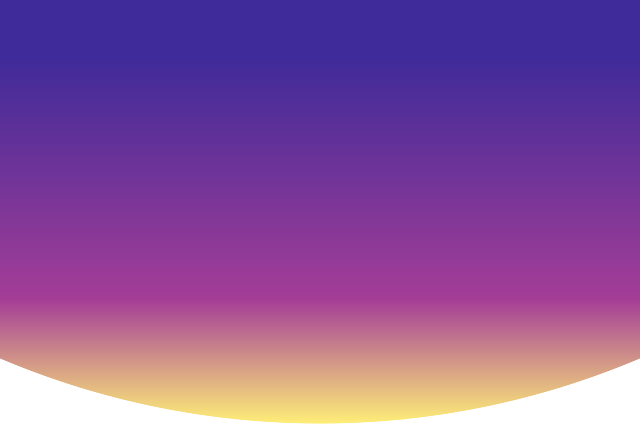
Write a WebGL 2 fragment shader that draws this background.

```glsl
#version 300 es
precision highp float;
// A dusk sky: indigo fades through magenta to yellow at the foot.
// The sky is cut off below by a wide, shallow circular arc over white.
// Lengths are in canvas heights, with x measured from the centre line.
uniform vec2 u_resolution;
out vec4 fragColor;

const vec3 INDIGO = vec3(0.247, 0.169, 0.600);
const vec3 MAGENTA = vec3(0.643, 0.240, 0.590);
const vec3 YELLOW = vec3(1.000, 0.935, 0.470);
const vec3 WHITE = vec3(1.0);

// Position of v between two stops, clamped to 0..1.
float ramp(float from, float to, float v) {
    return clamp((v - from) / (to - from), 0.0, 1.0);
}

// Three-colour vertical gradient with a flat indigo top.
vec3 skyColor(float height, float glowTop, float indigoStart) {
    vec3 glow = mix(YELLOW, MAGENTA, ramp(0.0, glowTop, height));
    return mix(glow, INDIGO, ramp(glowTop, indigoStart, height));
}

float circleDistance(vec2 p, vec2 center, float radius) {
    return length(p - center) - radius;
}

// Coverage of the inside of a shape, softened over one pixel.
float coverage(float dist, float pixel) {
    return 1.0 - smoothstep(-0.5 * pixel, 0.5 * pixel, dist);
}

void main() {
    float pixel = 1.0 / u_resolution.y;
    vec2 p = (gl_FragCoord.xy - vec2(0.5 * u_resolution.x, 0.0)) * pixel;

    // Sky gradient
    vec3 sky = skyColor(p.y, 0.294, 0.863);

    // Curved lower edge
    float radius = 1.93;
    float edge = circleDistance(p, vec2(0.0, radius + 0.001), radius);

    fragColor = vec4(mix(WHITE, sky, coverage(edge, pixel)), 1.0);
}
```
